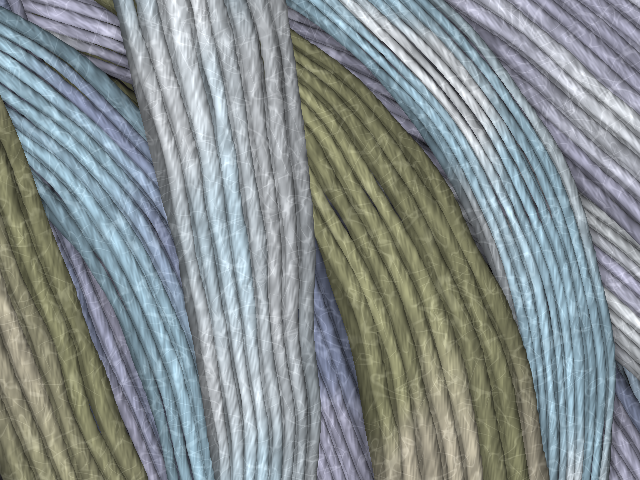
A WebGL 1 fragment shader for this texture:

```glsl
precision highp float;
uniform vec2 u_resolution;

#define WOBBLE 0.022
#define FIBRE_CONTRAST 0.42
#define HAIR_STRENGTH 0.17
#define GAP_COLOUR vec3(0.19, 0.18, 0.19)
#define SKY vec3(0.66, 0.79, 0.86)
#define LILAC vec3(0.70, 0.70, 0.79)
#define PALE vec3(0.86, 0.88, 0.90)
#define OLIVE vec3(0.60, 0.60, 0.46)
#define BEIGE vec3(0.74, 0.71, 0.63)
#define SLATE vec3(0.58, 0.62, 0.74)

float hash(vec2 p) {
  return fract(sin(dot(p, vec2(127.1, 311.7))) * 43758.5453);
}

float noise(vec2 p) {
  vec2 i = floor(p), f = fract(p);
  f = f * f * (3.0 - 2.0 * f);
  return mix(mix(hash(i), hash(i + vec2(1, 0)), f.x),
             mix(hash(i + vec2(0, 1)), hash(i + vec2(1, 1)), f.x), f.y);
}

mat2 turn(float a) {
  return mat2(cos(a), -sin(a), sin(a), cos(a));
}

// Twisted wool fibres; x runs along the strand.
float fibres(vec2 p) {
  vec2 q = turn(0.5) * p;
  float coarse = noise(q * vec2(28.0, 130.0));
  float fine = noise(turn(-0.25) * q * vec2(60.0, 290.0) + 9.0);
  return 0.5 * (coarse + fine) - 0.5;
}

// A curved bundle: size holds half width and its growth along the length.
vec3 skein(vec3 under, vec2 p, vec2 origin, float degrees, float bend,
           vec2 size, float strands, vec3 dyeA, vec3 dyeB) {
  float a = radians(degrees);
  vec2 dir = vec2(cos(a), sin(a)), q = p - origin;
  float along = dot(q, dir);
  float across = dot(q, vec2(-dir.y, dir.x)) - bend * along * along;
  float halfWidth = max(size.x + size.y * along, 0.03);
  float seed = dot(origin, vec2(17.0, 31.0));
  float side = abs(across) / halfWidth;
  vec3 col = under * mix(0.5, 1.0, smoothstep(0.85, 1.35, side));
  float body = 0.74 + 0.26 * sqrt(max(0.0, 1.0 - side * side));
  float grain = fibres(vec2(along, across) + seed);

  // A lower and an upper sheet of strands.
  for (int k = 0; k < 2; k++) {
    float sheet = float(k);
    float sway = noise(vec2(along * 5.0 + seed, across * 9.0 + sheet * 7.0)) - 0.5;
    float u = (across + WOBBLE * sway) / halfWidth * strands * 0.5 + sheet * 0.5;
    float id = floor(u);
    vec2 key = vec2(along * 6.0 + seed, id * 5.3 + sheet * 41.0 + seed);
    float f = fract(u) - 0.5 + 0.26 * (noise(key) - 0.5);
    float radius = 0.35 + 0.19 * noise(key * vec2(1.7, 1.0) + 13.0);
    float bump = f / radius + 0.25 * grain;
    float height = sqrt(max(0.0, 1.0 - bump * bump));
    float cover = smoothstep(0.0, 0.4, height) * step(abs(id + 0.5), strands * 0.5);

    float blend = noise(vec2(along * 3.2 + seed, id * 0.45 + seed));
    vec3 dye = mix(dyeA, dyeB, smoothstep(0.25, 0.75, blend));
    float light = 0.38 + 0.62 * height + 0.14 * bump;
    light *= 0.86 + 0.2 * hash(vec2(id, seed + sheet));
    light *= (1.0 + FIBRE_CONTRAST * grain) * body * (0.72 + 0.28 * sheet);
    col = mix(col, dye * light, cover);
  }
  return col;
}

// Loose curled hairs follow the level lines of stretched noise.
float hairs(vec2 p) {
  float sum = 0.0;
  for (int i = 0; i < 4; i++) {
    float n = float(i);
    vec2 q = turn(n * 0.8 + 0.3) * p;
    q += 0.02 * noise(p * 14.0 + n * 5.0);
    float level = abs(noise(q * vec2(22.0, 65.0) + n * 19.0) - 0.5);
    float patchy = smoothstep(0.35, 0.7, noise(q * 30.0 + n * 11.0));
    sum += (1.0 - smoothstep(0.01, 0.075, level)) * patchy;
  }
  return min(sum, 1.4);
}

// A short twisted white cord.
vec3 cord(vec3 under, vec2 p, vec2 start, vec2 end, float radius) {
  vec2 span = end - start, q = p - start;
  float t = clamp(dot(q, span) / dot(span, span), 0.0, 1.0);
  float d = length(q - span * t) / radius;
  float twist = 0.86 + 0.14 * sin(t * length(span) * 420.0 + d * 2.0);
  vec3 col = vec3(0.93) * twist * (1.0 - 0.35 * d * d);
  return mix(under, col, 1.0 - smoothstep(0.85, 1.1, d));
}

void main() {
  vec2 p = gl_FragCoord.xy / u_resolution.y;
  p.y = 1.0 - p.y;
  vec3 col = GAP_COLOUR * (0.7 + 0.6 * noise(p * 30.0));

  // Back skeins.
  col = skein(col, p, vec2(0.20, 0.64), 60.0, -0.8, vec2(0.11, 0.0), 9.0, SKY, PALE);
  col = skein(col, p, vec2(0.12, 0.11), 35.0, 0.2, vec2(0.15, 0.0), 8.0, OLIVE, OLIVE * 0.9);
  col = skein(col, p, vec2(0.66, 0.85), 70.0, 0.0, vec2(0.12, 0.0), 9.0, LILAC, SLATE);
  col = skein(col, p, vec2(1.28, 0.60), 65.0, 0.0, vec2(0.17, 0.0), 13.0, SKY, LILAC);
  col = cord(col, p, vec2(1.24, 0.56), vec2(1.36, 0.63), 0.012);
  col = skein(col, p, vec2(1.12, 0.79), 57.0, 0.1, vec2(0.14, 0.0), 10.0, LILAC, SLATE);

  // Right skeins.
  col = skein(col, p, vec2(0.80, 0.22), 28.0, 0.15, vec2(0.16, 0.0), 13.0, PALE, LILAC);
  col = skein(col, p, vec2(1.20, 0.10), 40.0, 0.1, vec2(0.21, 0.0), 13.0, LILAC, PALE);
  col = skein(col, p, vec2(1.05, 0.35), 62.0, 0.5, vec2(0.11, 0.0), 10.0, SKY, PALE);

  // Left skeins.
  col = skein(col, p, vec2(0.27, 0.88), 68.0, 0.0, vec2(0.11, 0.0), 8.0, LILAC, SLATE);
  col = skein(col, p, vec2(0.24, 0.40), 52.0, 0.5, vec2(0.13, 0.0), 9.0, SLATE, SKY);
  col = skein(col, p, vec2(0.05, 0.75), 69.0, 0.0, vec2(0.13, 0.0), 6.0, OLIVE, BEIGE * 0.9);

  // Front skeins.
  vec3 fade = mix(OLIVE, BEIGE, smoothstep(0.6, 0.95, p.y));
  col = skein(col, p, vec2(0.78, 0.45), 60.0, 0.4, vec2(0.145, 0.08), 8.0, fade, OLIVE);
  col = skein(col, p, vec2(0.50, 0.50), 82.0, 0.1, vec2(0.12, -0.06), 7.0, PALE, mix(SKY, PALE, 0.3));

  float fuzz = hairs(p);
  col += HAIR_STRENGTH * fuzz * (0.25 + 0.75 * col) * (1.0 - 0.6 * col);
  gl_FragColor = vec4(clamp(col, 0.0, 1.0), 1.0);
}
```
